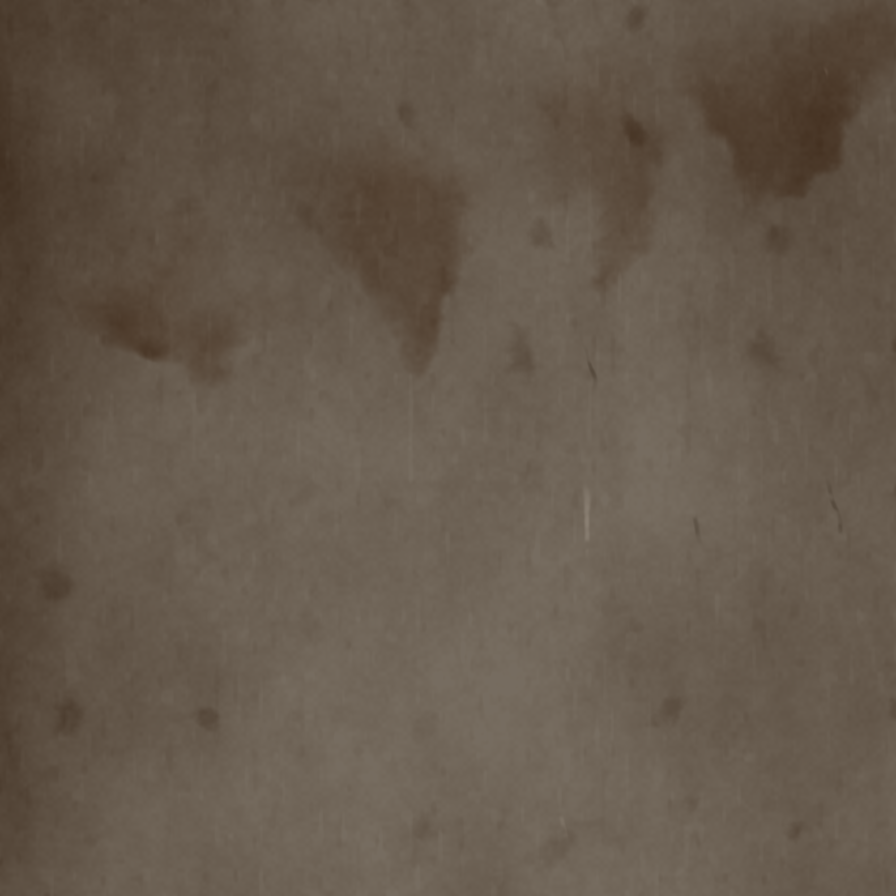
A WebGL 1 fragment shader for this texture:

```glsl
precision highp float;
// Draws an aged, dim plaster wall with brown stains, small spots and fine scratches.

uniform vec2 u_resolution;

#define LIGHT_PLASTER vec3(0.45, 0.408, 0.358)
#define DARK_PLASTER vec3(0.305, 0.245, 0.19)
#define BASE_TONE 0.95
#define MOTTLE 0.55
#define STREAKS 0.07
#define GRAIN 0.10
#define LEFT_SHADE 0.78
#define TOP_SHADE 0.38
#define RIGHT_SHADE 0.20
#define STAIN_DEPTH 0.50
#define SPOT_DEPTH 0.40
#define SCRATCH_GAIN 0.09

float hash(vec2 p) {
  vec3 q = fract(p.xyx * 0.1031);
  q += dot(q, q.yzx + 33.33);
  return fract((q.x + q.y) * q.z);
}

vec2 hash2(vec2 p) {
  return vec2(hash(p + 17.3), hash(p + 71.9));
}

float noise(vec2 p) {
  vec2 cell = floor(p);
  vec2 f = fract(p);
  f = f * f * (3.0 - 2.0 * f);
  float low = mix(hash(cell), hash(cell + vec2(1.0, 0.0)), f.x);
  float high = mix(hash(cell + vec2(0.0, 1.0)), hash(cell + 1.0), f.x);
  return mix(low, high, f.y);
}

float fbm(vec2 p) {
  float sum = 0.0;
  float weight = 0.5;
  for (int i = 0; i < 5; i++) {
    sum += weight * noise(p);
    p = mat2(0.8, 0.6, -0.6, 0.8) * p * 2.03 + 11.7;
    weight *= 0.5;
  }
  return sum / 0.96875;
}

// Large stains along a rising band: soft above, narrower and firmer below.
float stains(vec2 uv, vec2 warp) {
  float cover = 0.0;
  for (int i = 0; i < 4; i++) {
    float k = float(i);
    vec2 jitter = hash2(vec2(k, 5.0)) - 0.5;
    vec2 center = vec2(0.17, 0.60) + k * vec2(0.25, 0.09) + 0.08 * jitter;
    float size = 0.078 + 0.005 * k;
    vec2 q = uv - center + 0.18 * warp;
    q.x += jitter.x * q.y;
    float taper = clamp(0.85 + 0.4 * q.y / size, 0.45, 1.2);
    float d = length(vec2(q.x / taper, q.y)) - size;
    float soft = mix(0.020, 0.060, smoothstep(-size, size, q.y));
    float strength = 0.65 + 0.35 * hash(vec2(k, 23.0));
    cover = max(cover, strength * (1.0 - smoothstep(-soft, soft, d)));
  }
  return cover * (0.55 + 0.8 * fbm(uv * 14.0 + 3.0));
}

// Small ragged spots, at most one in each grid cell.
float spots(vec2 uv, vec2 warp) {
  vec2 p = uv * 7.5 + 0.6 * warp;
  vec2 cell = floor(p);
  vec2 q = fract(p) - mix(vec2(0.32), vec2(0.68), hash2(cell));
  float size = mix(0.09, 0.20, hash(cell + 3.7));
  float shown = step(0.62, hash(cell + 41.0));
  float strength = mix(0.35, 1.0, hash(cell + 9.1));
  float ragged = 0.16 * (fbm(uv * 55.0) - 0.5);
  float d = length(q * vec2(1.15, 0.9)) + ragged;
  return shown * strength * (1.0 - smoothstep(0.2 * size, 1.2 * size, d));
}

// Rare, broken, nearly vertical marks: positive chalky, negative dark.
float scratches(vec2 uv) {
  vec2 grid = vec2(7.0, 6.0);
  vec2 p = uv * grid;
  vec2 cell = floor(p);
  vec2 q = (fract(p) - mix(vec2(0.4), vec2(0.6), hash2(cell + 5.0))) / grid;
  float reach = mix(0.015, 0.050, hash(cell + 13.0));
  float lean = 0.4 * hash(cell + 29.0) - 0.1;
  float bend = 0.008 * (noise(uv * 45.0) - 0.5);
  float line = 1.0 - smoothstep(0.0005, 0.0045, abs(q.x + lean * q.y + bend));
  float fade = 1.0 - smoothstep(0.2, 1.0, abs(q.y) / reach);
  float shown = step(0.87, hash(cell + 53.0));
  float tone = mix(-0.8, 1.0, step(0.4, hash(cell + 67.0)));
  return shown * tone * line * fade * smoothstep(0.15, 0.8, noise(uv * 110.0));
}

// Fine surface texture: grain, short upright flecks and small cloudy patches.
float surface(vec2 uv) {
  float grain = noise(uv * 210.0) + noise(uv * 105.0 + 9.0) - 1.0;
  float fleck = smoothstep(0.72, 0.98, noise(uv * vec2(120.0, 45.0) + 31.0));
  float pit = smoothstep(0.74, 0.98, noise(uv * vec2(95.0, 50.0) + 77.0));
  float cloud = fbm(uv * vec2(22.0, 16.0) + 51.0) - 0.5;
  return GRAIN * (grain + 1.1 * (fleck - pit) + 2.2 * cloud);
}

void main() {
  vec2 uv = gl_FragCoord.xy / u_resolution;
  vec2 warp = vec2(fbm(uv * 9.0 + 4.0), fbm(uv * 9.0 + 37.0)) - 0.5;

  // Plaster tone: broad mottling, faint vertical streaks and fine texture.
  float tone = BASE_TONE + MOTTLE * (fbm(uv * vec2(5.5, 4.0) + 8.0) - 0.5);
  tone += STREAKS * (noise(uv * vec2(48.0, 9.0)) - 0.5);
  tone += surface(uv);

  // Shading toward the left, top and right edges.
  float edge = uv.x + 0.12 * warp.x;
  tone -= LEFT_SHADE * exp(-max(edge, 0.0) / 0.14);
  tone -= TOP_SHADE * smoothstep(0.45, 0.95, uv.y + 0.2 * warp.y);
  tone -= RIGHT_SHADE * smoothstep(0.6, 1.0, uv.x);

  // Wear on the surface.
  float stain = stains(uv, warp);
  tone -= STAIN_DEPTH * stain + SPOT_DEPTH * spots(uv, warp);
  tone = clamp(tone, -0.35, 1.1);

  vec3 color = mix(DARK_PLASTER, LIGHT_PLASTER, tone);
  color += stain * vec3(0.010, 0.0, -0.006);
  color += SCRATCH_GAIN * scratches(uv);
  gl_FragColor = vec4(color, 1.0);
}
```
